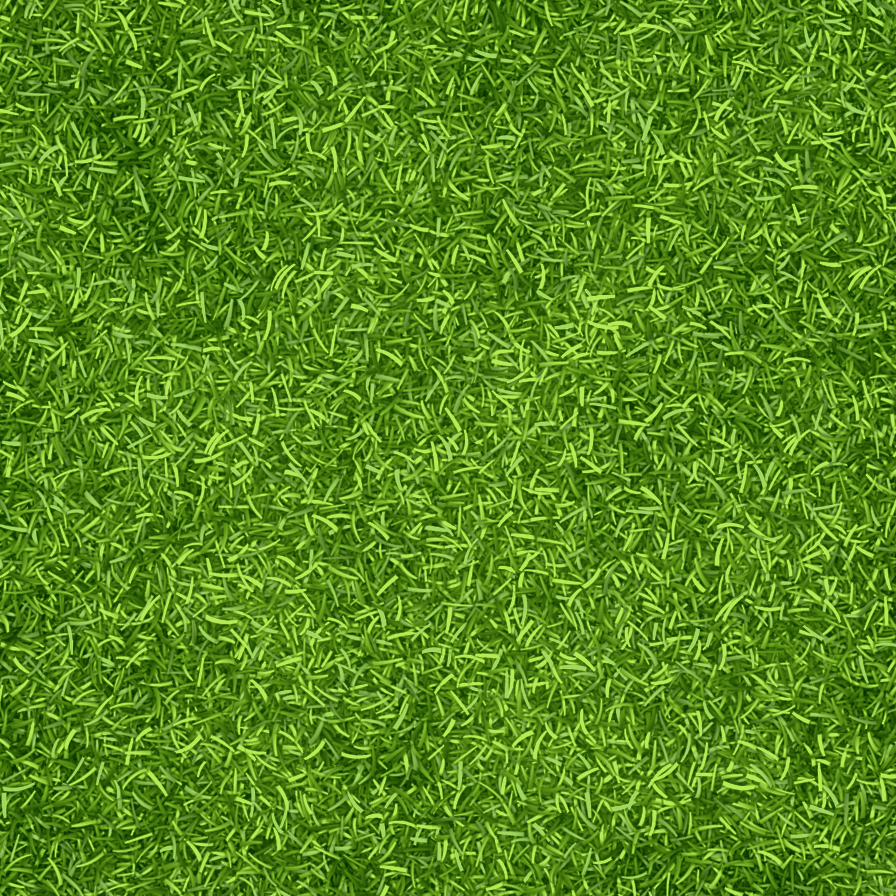
Write a WebGL 2 fragment shader that draws this texture.

```glsl
#version 300 es
precision highp float;
// Dense lawn seen from above: layers of short slender blades, one blade per
// jittered grid cell, painted from the dark thatch up to the sunlit tips.
// Blades build up a tone and a paleness, which a green ramp turns into colour.

uniform vec2 u_resolution;
out vec4 fragColor;

const int LAYERS = 14;
const float CELLS = 54.0;             // grid cells across the canvas
const float HALF_WIDTH = 0.0022;      // blade half width, canvas units
const vec2 HALF_LENGTH = vec2(0.50, 0.98); // shortest and longest, in cells
const float MAX_BEND = 0.22;          // sideways bow relative to half length
const float SOFTNESS = 0.0013;        // edge blur, canvas units
const float SHADOW_REACH = 0.0042;
const float SHADOW_STRENGTH = 0.32;
const float TONE_LOW = 0.35;          // mean tone of the lowest layer
const float TONE_RISE = 0.36;         // gain up to the top layer
const float TONE_SPREAD = 0.80;       // variation from blade to blade
const float PALE_SHARE = 0.20;
const float PATCH_STRENGTH = 0.18;
const float EDGE_DARKENING = 0.14;
const float CONTRAST = 1.6;           // final tone contrast
const float TONE_PIVOT = 0.45;        // tone that maps to the middle
const float TONE_MIDDLE = 0.55;

const vec3 THATCH = vec3(0.11, 0.29, 0.00);
const vec3 DEEP = vec3(0.21, 0.40, 0.03);
const vec3 LEAF = vec3(0.31, 0.51, 0.06);
const vec3 FRESH = vec3(0.40, 0.62, 0.11);
const vec3 SUNLIT = vec3(0.57, 0.78, 0.23);
const vec3 PALE = vec3(0.52, 0.71, 0.33);

float hash(vec2 p) {
    return fract(sin(dot(p, vec2(127.1, 311.7))) * 43758.5);
}

vec4 hash4(vec2 p) {
    return vec4(hash(p), hash(p + 17.13), hash(p + 41.57), hash(p + 73.91));
}

float valueNoise(vec2 p) {
    vec2 i = floor(p);
    vec2 f = fract(p);
    f = f * f * (3.0 - 2.0 * f);
    return mix(mix(hash(i), hash(i + vec2(1, 0)), f.x),
               mix(hash(i + vec2(0, 1)), hash(i + vec2(1, 1)), f.x), f.y);
}

vec3 grassRamp(float tone) {
    float t = clamp(tone, -0.22, 1.22) * 4.0;
    vec3 c = mix(THATCH, DEEP, min(t, 1.0));
    c = mix(c, LEAF, clamp(t - 1.0, 0.0, 1.0));
    c = mix(c, FRESH, clamp(t - 2.0, 0.0, 1.0));
    return max(mix(c, SUNLIT, max(t - 3.0, 0.0)), 0.0);
}

// Paints the blade of one cell over the surface (x = tone, y = paleness).
void paintBlade(inout vec2 surface, vec2 p, vec2 cell, float layer, float blur) {
    vec2 seed = cell + layer * 7.3;
    vec4 shape = hash4(seed);
    vec4 look = hash4(seed + 5.37);

    // Local frame: x runs from root to tip, y across the blade.
    float angle = shape.z * 6.2832;
    vec2 along = vec2(cos(angle), sin(angle));
    vec2 offset = p - (cell + shape.xy) / CELLS;
    vec2 local = vec2(dot(offset, along), dot(offset, vec2(-along.y, along.x)));
    float halfLength = mix(HALF_LENGTH.x, HALF_LENGTH.y, shape.w) / CELLS;
    float s = local.x / halfLength;
    float bend = (look.y - 0.5) * 2.0 * MAX_BEND;
    float across = local.y - bend * halfLength * (s * s - 0.33);

    // Tapered outline with the slope of the bow taken out of the distance.
    float u = clamp(s * 0.5 + 0.5, 0.0, 1.0);
    float width = HALF_WIDTH * mix(0.65, 1.2, look.w) * (1.0 - 0.5 * u * u);
    float slope = 2.0 * bend * clamp(s, -1.0, 1.0);
    float side = abs(across) / sqrt(1.0 + slope * slope) - width;
    float dist = max(side, abs(local.x) - halfLength);

    // Contact shadow, then the blade itself.
    float shadow = 1.0 - smoothstep(0.0, SHADOW_REACH, dist);
    surface.x *= 1.0 - SHADOW_STRENGTH * shadow;
    float cover = 1.0 - smoothstep(-blur, blur, dist);
    float pale = step(1.0 - PALE_SHARE, look.z);
    float tone = TONE_LOW + TONE_RISE * layer / float(LAYERS - 1);
    tone += TONE_SPREAD * (look.x - 0.5) + 0.10 * pale;
    tone += 0.26 * (u - 0.5) + 0.08 * clamp(across / width, -1.0, 1.0);
    surface = mix(surface, vec2(tone, pale), cover);
}

void main() {
    float scale = min(u_resolution.x, u_resolution.y);
    vec2 p = gl_FragCoord.xy / scale;
    float blur = max(SOFTNESS, 0.75 / scale);

    // Stack the blade layers from the ground up.
    vec2 surface = vec2(0.05, 0.0);
    for (int k = 0; k < LAYERS; k++) {
        float layer = float(k);
        vec2 shifted = p + vec2(0.618, 0.381) * layer / CELLS;
        vec2 home = floor(shifted * CELLS);
        for (int y = -1; y <= 1; y++)
            for (int x = -1; x <= 1; x++)
                paintBlade(surface, shifted, home + vec2(x, y), layer, blur);
    }

    // Broad uneven growth and a gentle falloff toward the borders.
    float growth = 0.5 * valueNoise(p * 7.0) + 0.5 * valueNoise(p * 19.0 + 9.0);
    vec2 fromCentre = gl_FragCoord.xy / u_resolution - 0.5;
    float tone = surface.x + PATCH_STRENGTH * (growth - 0.5);
    tone += EDGE_DARKENING * (0.16 - dot(fromCentre, fromCentre));
    tone = TONE_MIDDLE + CONTRAST * (tone - TONE_PIVOT);

    // Only well lit blades turn pale.
    vec3 paleGreen = PALE * (0.45 + 0.60 * clamp(tone, 0.0, 1.2));
    float paleness = 0.8 * surface.y * smoothstep(0.15, 0.65, tone);
    fragColor = vec4(mix(grassRamp(tone), paleGreen, paleness), 1.0);
}
```
